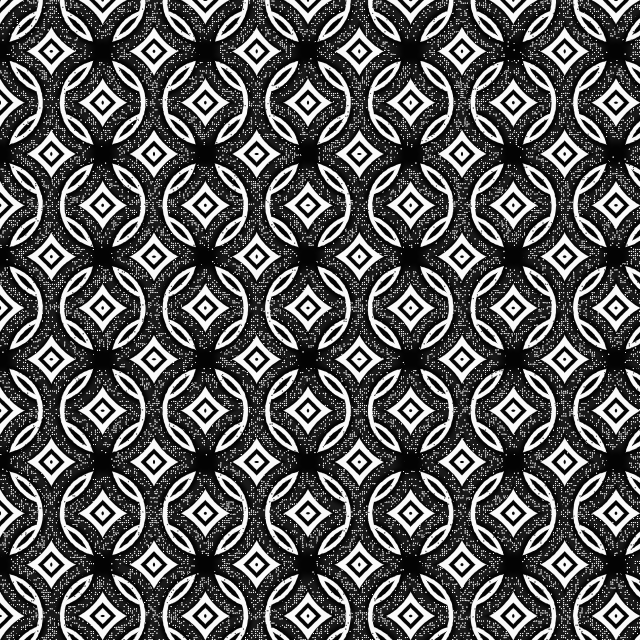
This pattern is drawn by a Shadertoy shader. Its source:

```glsl
const float REPEATS = 6.234;        // repeats across the canvas
const float LEAF_RADIUS = 0.417;    // lengths below are in repeats
const float LEAF_LINE = 0.040;
const float BAR_WIDTH = 0.045;
const float BAR_HALF_LENGTH = 0.115;
const float STAR_RADIUS = 0.565;    // arcs that hollow the star sides
const float STAR_GAP = 0.130;
const float STAR_CORE = 0.079;
const float EYE_RADIUS = 0.014;
const float ROUGHNESS = 0.005;
const float ROUGH_SCALE = 45.0;
const float DOT_GRID = 50.0;        // stipple cells per repeat
const float DOT_RADIUS = 0.33;      // in stipple cells
const float DOT_DENSITY = 0.42;
const float WEAR_DENSITY = 0.05;
const float HAZE = 0.09;
const vec3 BLACK = vec3(0.01);
const vec3 WHITE = vec3(0.98);

float hash(vec2 p) {
    vec3 h = fract(p.xyx * 0.1031);
    h += dot(h, h.yzx + 33.33);
    return fract((h.x + h.y) * h.z);
}

float valueNoise(vec2 p) {
    vec2 i = floor(p), f = fract(p);
    f = f * f * (3.0 - 2.0 * f);
    float low = mix(hash(i), hash(i + vec2(1, 0)), f.x);
    float high = mix(hash(i + vec2(0, 1)), hash(i + vec2(1, 1)), f.x);
    return mix(low, high, f.y);
}

// Coverage of a shape whose inside is positive
float fill(float inside, float pixel) {
    return smoothstep(-0.7 * pixel, 0.7 * pixel, inside);
}

// One jittered dot per cell, present with the given probability
float stipple(vec2 p, float probability, float pixel) {
    vec2 cell = floor(p * DOT_GRID);
    vec2 jitter = vec2(hash(cell + 17.0), hash(cell + 71.0)) - 0.5;
    float r = length(fract(p * DOT_GRID) - 0.5 - 0.3 * jitter);
    return step(hash(cell), probability) * fill(DOT_RADIUS - r, pixel * DOT_GRID);
}

// Pairs of leaves joined by upright bars
float leaves(vec2 p, float dRound, float dCorner, float rough, float pixel) {
    float lens = LEAF_RADIUS - max(dRound, dCorner) + rough;
    float slit = lens - LEAF_LINE - 2.0 * rough;
    float bar = min(LEAF_RADIUS - dRound, dRound - LEAF_RADIUS + BAR_WIDTH) + rough;
    bar = min(bar, BAR_HALF_LENGTH - p.y);
    float leaf = fill(lens, pixel) * (1.0 - fill(slit, pixel));
    return max(leaf, fill(bar, pixel));
}

// Hollow-sided star with a nested square and an uneven eye
float star(vec2 p, float dFar, vec2 id, float rough, float pixel) {
    float square = (p.x + p.y) * 0.7071;
    float outer = fill(dFar - STAR_RADIUS + rough, pixel);
    float gap = fill(STAR_GAP * 0.7071 - square + rough, pixel);
    float core = fill(STAR_CORE * 0.7071 - square + rough, pixel);
    float stretch = mix(0.7, 1.4, hash(id * 2.0 + 40.0));
    float eye = fill(EYE_RADIUS - length(p * vec2(stretch, 1.0 / stretch)), pixel);
    return outer * (1.0 - gap) + core * (1.0 - eye);
}

void mainImage(out vec4 fragColor, in vec2 fragCoord) {
    float pixel = REPEATS / iResolution.y;
    vec2 p = vec2(fragCoord.x, iResolution.y - fragCoord.y) * pixel;

    // Fold each repeat into one quadrant between two star centres
    vec2 q = abs(fract(p + 0.5) - 0.5);
    float dRound = length(q);
    float dCorner = length(0.5 - q);
    bool nearRound = dRound < dCorner;
    vec2 starPoint = nearRound ? q : 0.5 - q;
    vec2 starId = nearRound ? floor(p + 0.5) : floor(p) + 0.5;
    float dFar = max(dRound, dCorner);

    float rough = ROUGHNESS * (valueNoise(p * ROUGH_SCALE) - 0.5);
    float leaf = leaves(q, dRound, dCorner, rough, pixel);
    float ink = max(leaf, star(starPoint, dFar, starId, 0.5 * rough, pixel));

    // Grain follows the arcs and clears at the dark crossings
    float band = smoothstep(0.42, 0.49, dFar) * (1.0 - smoothstep(0.52, 0.57, dFar));
    band *= smoothstep(0.05, 0.2, length(q - vec2(0.0, 0.5)));
    float grain = max(stipple(p, DOT_DENSITY * band, pixel), HAZE * band);
    float wear = stipple(p + 9.0, WEAR_DENSITY, pixel) * leaf;
    ink = max(ink * (1.0 - 0.7 * wear), grain);

    fragColor = vec4(mix(BLACK, WHITE, ink), 1.0);
}
```
